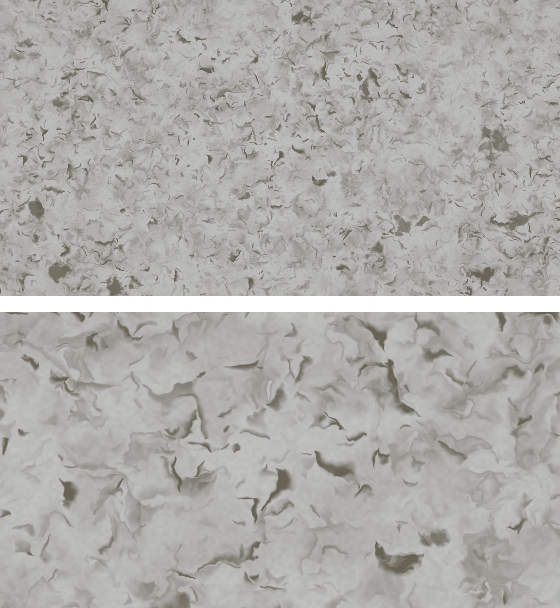
Top: the whole. Bottom: its middle third, enlarged.
A Shadertoy shader for this texture:

```glsl
const vec3 PALE = vec3(0.752, 0.752, 0.750);
const vec3 MID = vec3(0.592, 0.582, 0.560);
const vec3 DARK = vec3(0.410, 0.390, 0.335);
const float SMALL_CELL = 0.026;
const float MEDIUM_CELL = 0.042;
const float LARGE_CELL = 0.074;
const float PATCH_CELL = 0.13;
const float PATCH_CHANCE = 0.14;
const float WARP = 0.019;
const float EDGE = 0.0030;
const float CLOUD_SHADE = 0.14;
const float WISP_SHADE = 0.70;
const float GRAIN_SHADE = 0.10;
const float VIGNETTE = 0.04;
const float TAU = 6.2831853;

vec3 hash3(vec2 p) {
    vec3 q = fract(p.xyx * vec3(0.1031, 0.1030, 0.0973));
    q += dot(q, q.yxz + 33.33);
    return fract((q.xxy + q.yzz) * q.zyx);
}

float noise(vec2 p) {
    vec2 i = floor(p), f = fract(p);
    f = f * f * (3.0 - 2.0 * f);
    float low = mix(hash3(i).x, hash3(i + vec2(1, 0)).x, f.x);
    float high = mix(hash3(i + vec2(0, 1)).x, hash3(i + vec2(1, 1)).x, f.x);
    return mix(low, high, f.y);
}

float fbm(vec2 p) {
    float sum = 0.0, amp = 0.533;
    for (int i = 0; i < 4; i++) {
        sum += amp * noise(p);
        p = mat2(1.6, 1.2, -1.2, 1.6) * p + 17.3;
        amp *= 0.5;
    }
    return sum;
}

// Curved flakes: one crisp edge, the other fading out
float flakes(vec2 p, float cell, float seed) {
    vec2 id = floor(p / cell);
    float shade = 0.0;
    for (int y = -1; y <= 1; y++)
    for (int x = -1; x <= 1; x++) {
        vec2 c = id + vec2(x, y);
        vec3 place = hash3(c + seed);
        vec3 form = hash3(c + seed + 57.0);
        float angle = TAU * place.z;
        angle -= 0.3 * sin(2.0 * angle);
        vec2 axis = vec2(cos(angle), sin(angle));
        vec2 q = p - (c + place.xy) * cell;
        q = vec2(dot(q, axis), dot(q, vec2(-axis.y, axis.x)));
        float reach = cell * mix(0.25, 0.55, form.x);
        float along = q.x / reach;
        q.y += (form.y - 0.3) * 0.5 * reach * along * along;
        float width = cell * mix(0.13, 0.42, form.y) * max(1.0 - along * along, 0.0);
        float crisp = smoothstep(-EDGE * 0.5, EDGE * 0.5, q.y);
        float fade = 1.0 - smoothstep(width * 0.15, width + EDGE * 0.5, q.y);
        float ends = smoothstep(0.0, EDGE, width);
        shade = max(shade, crisp * fade * ends * mix(0.06, 1.15, form.z * form.z));
    }
    return shade;
}

// Rare solid patches with ragged, partly worn outlines
float patches(vec2 p) {
    vec2 id = floor(p / PATCH_CELL);
    float ragged = (fbm(p * 38.0) - 0.5) * 5.0;
    float shade = 0.0;
    for (int y = -1; y <= 1; y++)
    for (int x = -1; x <= 1; x++) {
        vec2 c = id + vec2(x, y);
        vec3 place = hash3(c + 211.0);
        vec3 form = hash3(c + 307.0);
        vec2 q = p - (c + place.xy) * PATCH_CELL;
        vec2 radius = mix(vec2(0.013, 0.010), vec2(0.034, 0.024), form.x * form.x);
        float d = length(q / radius) + ragged;
        float body = 1.0 - smoothstep(0.6, 1.0 + 1.2 * form.y, d);
        shade = max(shade, step(place.z, PATCH_CHANCE) * body * mix(0.65, 1.0, form.z));
    }
    return shade;
}

// Feathery folds: warped contours with one sharp side
float wisps(vec2 p, float scale) {
    float f = fract(3.5 * fbm(p * scale));
    return smoothstep(0.0, 0.12, f) * exp(-5.0 * f);
}

void mainImage(out vec4 fragColor, in vec2 fragCoord) {
    vec2 p = fragCoord / iResolution.y;
    vec2 centred = fragCoord / iResolution.xy * 2.0 - 1.0;
    vec2 bend = vec2(fbm(p * 32.0 + 5.0), fbm(p * 32.0 + 91.0)) - 0.5;
    vec2 w = p + WARP * 2.0 * bend;

    // Pale ground with slight mottling
    float cloud = smoothstep(0.38, 0.75, fbm(w * 22.0 + 40.0));
    float density = smoothstep(0.3, 0.6, fbm(p * 6.0 + 8.0));
    float grain = noise(p * 240.0) - 0.5;
    float ground = 0.035 + CLOUD_SHADE * cloud + GRAIN_SHADE * grain
                 + VIGNETTE * dot(centred, centred);

    // Faint folds broken up by a mask
    float mask = smoothstep(0.42, 0.68, fbm(p * 17.0 + 63.0));
    float folds = WISP_SHADE * mask * max(wisps(w, 11.0), wisps(w + 3.7, 18.0));

    // Flakes of three sizes, worn through and clustered
    float worn = smoothstep(0.3, 0.62, fbm(w * vec2(42.0, 60.0) + 29.0));
    float fleck = max(0.85 * flakes(w, SMALL_CELL, 11.0), flakes(w, MEDIUM_CELL, 131.0));
    fleck = max(fleck, flakes(w + 0.5, LARGE_CELL, 173.0));
    fleck *= mix(0.45, 1.2, worn) * mix(0.45, 1.05, density);

    float clear = (1.0 - ground) * (1.0 - folds) * (1.0 - min(fleck, 1.0));
    float shade = clamp(1.0 - clear * (1.0 - patches(w)), 0.0, 1.0);
    vec3 colour = mix(PALE, MID, min(shade * 2.0, 1.0));
    colour = mix(colour, DARK, max(shade * 2.0 - 1.0, 0.0));
    fragColor = vec4(colour, 1.0);
}
```
